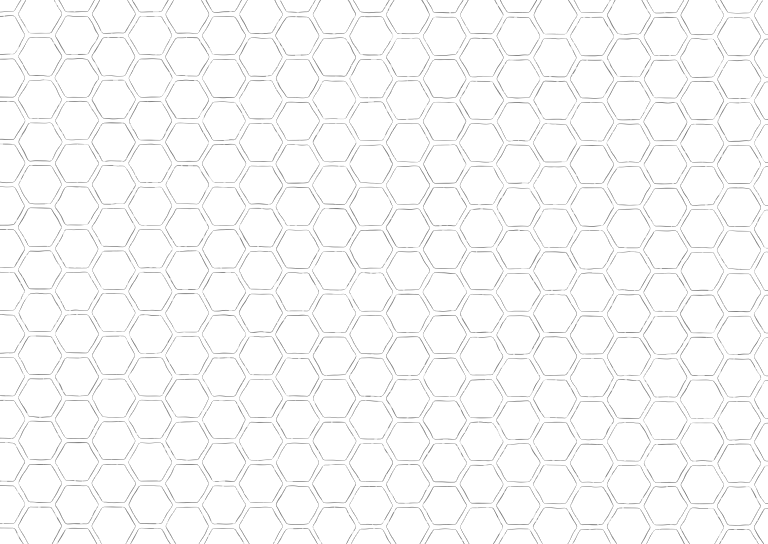
A Shadertoy shader for this pattern:

```glsl
#define ROWS 12.75
#define COLUMN_STEP 0.8622
#define ORIGIN vec2(0.077, 0.925)
#define TILT 0.002
#define APOTHEM 0.447
#define ROUNDING 0.075
#define LINE_WIDTH 0.0122
#define WOBBLE 0.022
#define PAPER vec3(1.0)
#define INK vec3(0.43)

float hash(vec2 p) {
    return fract(sin(dot(p, vec2(127.1, 311.7))) * 43758.5453);
}

float noise(vec2 p) {
    vec2 i = floor(p), f = fract(p);
    f = f * f * (3.0 - 2.0 * f);
    return mix(mix(hash(i), hash(i + vec2(1, 0)), f.x),
               mix(hash(i + vec2(0, 1)), hash(i + vec2(1, 1)), f.x), f.y);
}

// Flat-topped rounded hexagon: x is signed distance, y is position along an edge
vec2 hexagon(vec2 p) {
    const vec3 k = vec3(-0.8660254, 0.5, 0.5773503);
    float r = APOTHEM - ROUNDING;
    p = abs(p);
    p -= 2.0 * min(dot(k.xy, p), 0.0) * k.xy;
    float along = min(abs(p.x) / (k.z * APOTHEM), 1.0);
    p -= vec2(clamp(p.x, -k.z * r, k.z * r), r);
    return vec2(length(p) * sign(p.y) - ROUNDING, along);
}

// Exact pixel coverage of a line, valid below one pixel of width
float coverage(float d, float width, float pixel) {
    return clamp(0.5 + (d + 0.5 * width) / pixel, 0.0, 1.0)
         - clamp(0.5 + (d - 0.5 * width) / pixel, 0.0, 1.0);
}

float outline(vec2 p, vec2 cell, float pixel) {
    vec2 seed = 40.0 * vec2(hash(cell), hash(cell + 17.3));
    vec2 hex = hexagon(p);

    // Hand-drawn waver
    float d = hex.x + WOBBLE * (noise(p * 5.0 + seed) - 0.5);

    // Pen pressure: each edge differs and thins toward its corners
    float edge = floor(atan(p.y, p.x) * 3.0 / 3.14159265);
    float pressure = mix(0.75, 1.25, hash(cell + edge * 5.7));
    pressure *= mix(1.2, 0.7, hex.y * hex.y);
    pressure *= mix(0.8, 1.2, noise(p * 9.0 + seed.yx));

    // Occasional faint spots
    float wear = mix(0.4, 1.0, smoothstep(0.08, 0.25, noise(p * 12.0 - seed)));
    return coverage(d, LINE_WIDTH * pressure, pixel) * wear;
}

void mainImage(out vec4 fragColor, in vec2 fragCoord) {
    float pixel = ROWS / iResolution.y;
    vec2 p = fragCoord * pixel - ORIGIN;
    p.y += TILT * p.x;

    // The two nearest columns, every other one shifted by half a row
    float ink = 0.0;
    float firstColumn = floor(p.x / COLUMN_STEP);
    for (int i = 0; i < 2; i++) {
        float column = firstColumn + float(i);
        float shift = 0.5 * mod(column, 2.0);
        float row = floor(p.y - shift + 0.5);
        vec2 center = vec2(column * COLUMN_STEP, row + shift);
        ink = max(ink, outline(p - center, vec2(column, row), pixel));
    }

    fragColor = vec4(mix(PAPER, INK, ink), 1.0);
}
```
